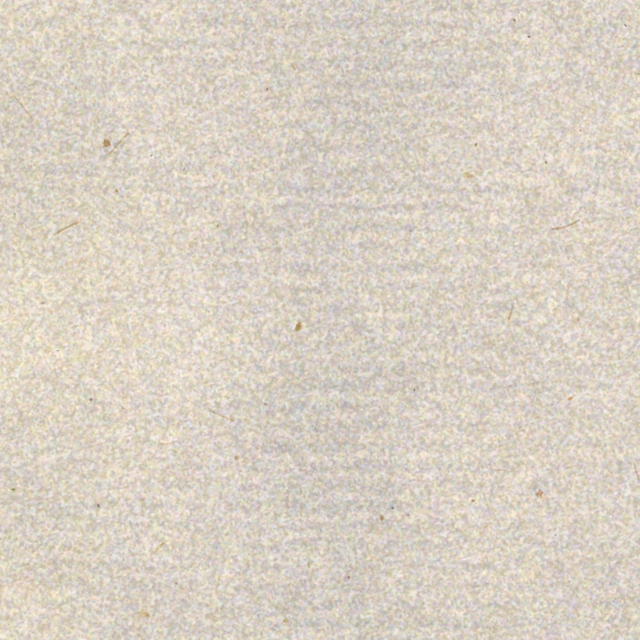
Reproduce this texture procedurally as a WebGL 2 fragment shader.

```glsl
#version 300 es
precision highp float;

uniform vec2 u_resolution;
out vec4 fragColor;

const vec3 PAPER = vec3(0.892, 0.851, 0.793);
const vec3 SHADE = vec3(0.775, 0.752, 0.727);
const vec3 PALE = vec3(0.93, 0.89, 0.82);
const vec3 OCHRE = vec3(0.68, 0.52, 0.31);
const vec3 UMBER = vec3(0.42, 0.34, 0.27);
const float GRAIN_FREQ = 190.0;
const float GRAIN_DEPTH = 0.115;
const float FINE_DEPTH = 0.125;
const float WARM_DEPTH = 0.15;
const float GREEN_DEPTH = 0.075;
const float LINE_COUNT = 32.0;
const int SPECKS = 44;
const int FIBRES = 11;
const int BLOTCHES = 4;
const float TAU = 6.28318;
const mat2 TURN = mat2(0.8, 0.6, -0.6, 0.8);

float hash(vec2 p) {
  vec3 q = fract(p.xyx * 0.1031);
  q += dot(q, q.yzx + 33.33);
  return fract((q.x + q.y) * q.z);
}

vec3 hash3(float n) {
  return vec3(hash(vec2(n, 1.7)), hash(vec2(n, 8.3)), hash(vec2(n, 15.9)));
}

float noise(vec2 p) {
  vec2 i = floor(p), f = fract(p);
  f = f * f * (3.0 - 2.0 * f);
  return mix(mix(hash(i), hash(i + vec2(1, 0)), f.x),
             mix(hash(i + vec2(0, 1)), hash(i + vec2(1, 1)), f.x), f.y);
}

float fbm(vec2 p) {
  float sum = 0.0, weight = 0.5;
  for (int i = 0; i < 4; i++) {
    sum += weight * noise(p);
    p = TURN * p * 2.03 + 7.1;
    weight *= 0.5;
  }
  return sum / 0.9375;
}

vec2 rotate(vec2 p, float angle) {
  float c = cos(angle), s = sin(angle);
  return vec2(c * p.x + s * p.y, c * p.y - s * p.x);
}

// Grey clouds, denser right of centre, broken by horizontal laid lines
float shading(vec2 uv) {
  float cloud = fbm(uv * 4.0 + 3.0);
  float band = exp(-pow((uv.x - 0.64) / 0.24, 2.0));
  float amount = 0.14 + 0.8 * (cloud - 0.42) + 0.22 * band;
  float wobble = 0.5 * noise(uv * vec2(5.0, 3.0));
  float line = 0.5 + 0.5 * cos(TAU * (uv.y * LINE_COUNT + wobble));
  float broken = noise(uv * vec2(17.0, 42.0) + 20.0);
  amount += (line - 0.5) * broken * (0.2 + 0.34 * band);
  amount += 0.28 * (noise(uv * vec2(36.0, 70.0)) - 0.5);
  return clamp(amount, 0.0, 0.9);
}

// Fine pulp: brightness grain plus warm-cool and green-pink variation
vec3 pulp(vec2 uv) {
  vec2 p = TURN * uv * GRAIN_FREQ;
  float light = GRAIN_DEPTH * (noise(p) - 0.5)
              + FINE_DEPTH * (noise(TURN * p * 1.6 + 31.0) - 0.5);
  float warm = WARM_DEPTH * (noise(p * 0.9 + 57.0) - 0.5);
  float green = GREEN_DEPTH * (noise(TURN * p + 83.0) - 0.5);
  return vec3(light) + vec3(0.2, 0.05, -0.7) * warm + vec3(-0.5, 0.5, -0.1) * green;
}

void main() {
  vec2 uv = gl_FragCoord.xy / u_resolution.y;
  float soft = max(0.0022, 1.0 / u_resolution.y);

  // Sheet, slightly yellowed toward the left edge
  vec3 color = mix(PAPER, SHADE, shading(uv));
  color.b -= 0.02 * smoothstep(0.35, 0.0, uv.x) * fbm(uv * 5.0 + 40.0);

  // Pale soft lumps
  for (int i = 0; i < BLOTCHES; i++) {
    vec3 h = hash3(float(i) + 200.0);
    float d = length(uv - h.xy) + 0.012 * (noise(uv * 90.0) - 0.5);
    color = mix(color, PALE, 0.6 * (1.0 - smoothstep(0.002, 0.008 + 0.012 * h.z, d)));
  }

  // Specks: mostly tiny and dark, a few larger and ochre
  for (int i = 0; i < SPECKS; i++) {
    vec3 h = hash3(float(i) + 11.0), k = hash3(float(i) + 311.0);
    vec2 p = rotate(uv - h.xy, TAU * k.x) * vec2(1.0, 1.0 + k.y);
    float radius = 0.0022 + 0.0065 * pow(h.z, 7.0);
    float d = length(p) + 0.007 * (noise(uv * 230.0) - 0.5) * h.z;
    vec3 tint = mix(UMBER, OCHRE, smoothstep(0.35, 0.8, h.z));
    float opacity = 0.3 + 0.45 * k.z;
    color = mix(color, tint, opacity * (1.0 - smoothstep(radius - soft, radius + soft, d)));
  }

  // Short curved fibres
  for (int i = 0; i < FIBRES; i++) {
    vec3 h = hash3(float(i) + 500.0), k = hash3(float(i) + 700.0);
    vec2 p = rotate(uv - h.xy, TAU * h.z);
    float halfLength = 0.007 + 0.02 * k.x * k.x;
    p.y -= (k.y - 0.5) * 0.35 * p.x * p.x / halfLength;
    float d = length(vec2(max(abs(p.x) - halfLength, 0.0), p.y));
    float opacity = 0.25 + 0.3 * k.z;
    color = mix(color, OCHRE, opacity * (1.0 - smoothstep(0.0, 0.0008 + soft, d)));
  }

  fragColor = vec4(clamp(color + pulp(uv), 0.0, 1.0), 1.0);
}
```
